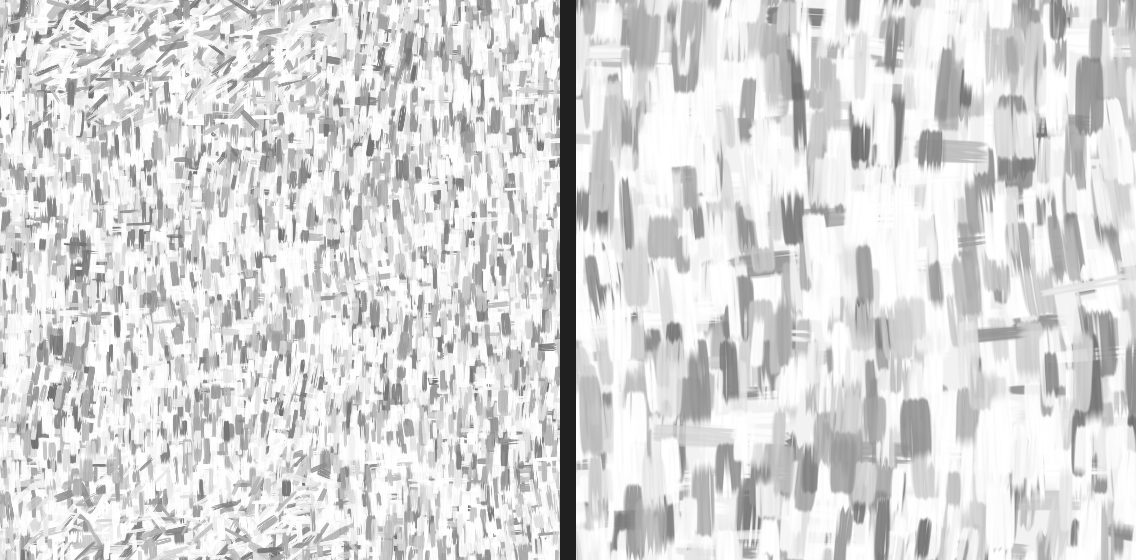
Left, the full canvas; right, a detail of the centre.
Reproduce this texture procedurally as a Shadertoy shader.

```glsl
// Tiling field of short, dry grey and white brush strokes, mostly upright.

const float TAU = 6.283185;

// Three random values in 0..1 for an integer cell and layer
vec3 hash3(ivec3 cell) {
    uvec3 v = uvec3(cell) * 1664525u + 1013904223u;
    v.x += v.y * v.z; v.y += v.z * v.x; v.z += v.x * v.y;
    v ^= v >> 16u;
    v.x += v.y * v.z; v.y += v.z * v.x; v.z += v.x * v.y;
    return vec3(v >> 8u) / 16777216.0;
}

float cornerSlope(ivec2 corner, vec2 offset, int period) {
    ivec2 wrapped = ((corner % period) + period) % period;
    float angle = TAU * hash3(ivec3(wrapped, 91)).x;
    return dot(vec2(cos(angle), sin(angle)), offset);
}

// Gradient noise that wraps after a whole number of cells
float gradientNoise(vec2 p, int period) {
    ivec2 i = ivec2(floor(p));
    vec2 f = fract(p);
    vec2 s = f * f * f * (f * (f * 6.0 - 15.0) + 10.0);
    float low = mix(cornerSlope(i, f, period),
                    cornerSlope(i + ivec2(1, 0), f - vec2(1, 0), period), s.x);
    float high = mix(cornerSlope(i + ivec2(0, 1), f - vec2(0, 1), period),
                     cornerSlope(i + ivec2(1, 1), f - vec2(1, 1), period), s.x);
    return mix(low, high, s.y);
}

// Lean from upright: calm in most places, tumbling around the lower left corner
float strokeAngle(vec2 centre, float flow, vec3 rnd, float crossChance) {
    float tumble = smoothstep(0.1, 0.8, cos(TAU * (centre.y + 0.03)) + 0.5 * flow)
                 * smoothstep(-0.5, 0.3, cos(TAU * (centre.x - 0.33)));
    float angle = (rnd.x - 0.5) * 0.14 + 0.7 * flow * abs(flow);
    if (rnd.y < crossChance) angle += TAU * 0.25;
    if (rnd.z < 0.75 * tumble) {
        angle = 1.0 + (rnd.x - 0.5) * 1.3;
        if (rnd.y > 0.82) angle = -angle;
    }
    return angle;
}

// Paint one stroke over the tone below; p is across and along the stroke
float paintStroke(float below, vec2 p, vec2 halfSize, float tone, vec3 rnd) {
    float bristle = gradientNoise(vec2(p.x * 420.0, p.y * 22.0) + rnd.xy * 400.0, 512);
    float along = p.y / halfSize.y;
    float side = halfSize.x * (1.0 - 0.35 * pow(abs(along), 4.0))
               - abs(p.x) + 0.0016 * bristle;

    // One end is dabbed on, the other is dragged out dry
    float drag = smoothstep(-0.3, 0.6, rnd.z < 0.5 ? along : -along);
    float ragged = (0.5 + bristle) * mix(0.002, 0.012, drag * rnd.x);
    float end = halfSize.y - abs(p.y) - ragged;

    float edge = max(0.002, 1.2 / iResolution.y);
    float cover = smoothstep(0.0, edge, side)
                * smoothstep(0.0, mix(0.003, 0.012, drag * rnd.y), end);
    float dryness = 0.6 * rnd.x * (0.35 + 0.65 * drag);
    cover *= smoothstep(-0.65, -0.2, bristle - dryness + 0.15);
    cover *= mix(0.75, 1.0, rnd.y);
    return mix(below, min(tone + 0.06 * bristle, 1.0), cover);
}

void mainImage(out vec4 fragColor, in vec2 fragCoord) {
    vec2 uv = fragCoord / iResolution.xy;
    const int CELLS = 28;
    float size = float(CELLS);
    float tone = 0.95;

    // Stacked layers of jittered cells, each holding one stroke
    for (int layer = 0; layer < 10; layer++) {
        vec2 shift = hash3(ivec3(layer, 7, 300)).xy;
        ivec2 home = ivec2(floor(uv * size + shift));
        for (int k = 0; k < 9; k++) {
            ivec2 cell = home + ivec2(k % 3 - 1, k / 3 - 1);
            ivec2 wrapped = (cell + CELLS) % CELLS;
            vec3 place = hash3(ivec3(wrapped, layer));
            vec2 centre = (vec2(cell) + place.xy - shift) / size;
            vec2 delta = uv - centre;
            if (dot(delta, delta) > 0.0013) continue;

            vec3 look = hash3(ivec3(wrapped, layer + 20));
            vec3 turn = hash3(ivec3(wrapped, layer + 40));
            float flow = gradientNoise(centre * 5.0, 5);
            float angle = strokeAngle(centre, flow, turn, layer < 5 ? 0.25 : 0.04);
            vec2 axis = vec2(sin(angle), cos(angle));
            vec2 p = vec2(dot(delta, vec2(axis.y, -axis.x)), dot(delta, axis));

            vec2 halfSize = vec2(mix(0.0045, 0.0105, look.x * look.x),
                                 mix(0.015, 0.029, look.y));
            if (abs(angle) > 0.4) halfSize *= vec2(0.85, 1.15);

            // Two fifths are white, the rest fall off towards mid grey
            float depth = clamp((place.z + 0.12 * flow - 0.4) / 0.6, 0.0, 1.0);
            float paint = 1.0 - 0.56 * pow(depth, 1.1);
            tone = paintStroke(tone, p, halfSize, paint, vec3(look.z, turn.z, turn.y));
        }
    }
    fragColor = vec4(vec3(tone), 1.0);
}
```
